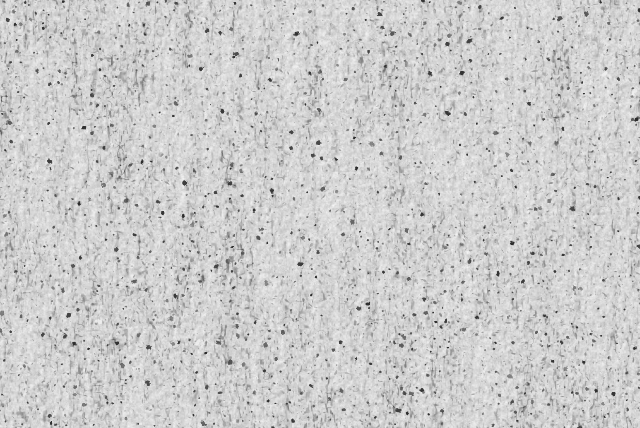
This texture is drawn by a Shadertoy shader. Its source:

```glsl
#define BASE_TONE 0.843
#define GRAIN_FREQ 250.0
#define GRAIN_AMOUNT 0.13
#define RELIEF_AMOUNT 0.06
#define STREAK_AMOUNT 0.075
#define SMEAR_AMOUNT 0.27
#define PIT_CELLS 46.0
#define PIT_DENSITY 0.36
#define SPECK_CELLS 92.0
#define SPECK_DENSITY 0.34
#define CHIP_CELLS 20.0
#define CHIP_DENSITY 0.07

float hash(vec2 p) {
    vec3 q = fract(p.xyx * vec3(0.1031, 0.1030, 0.0973));
    q += dot(q, q.yzx + 33.33);
    return fract((q.x + q.y) * q.z);
}

float noise(vec2 p) {
    vec2 i = floor(p), f = fract(p);
    f = f * f * (3.0 - 2.0 * f);
    return mix(mix(hash(i), hash(i + vec2(1, 0)), f.x),
               mix(hash(i + vec2(0, 1)), hash(i + vec2(1, 1)), f.x), f.y);
}

// Scattered, ragged spots: one candidate per cell, returns coverage
float spots(vec2 p, float cells, float density, vec2 radius, float stretch, float seed) {
    vec2 q = p * cells, home = floor(q);
    float edge = 0.6 / iResolution.y;
    float ragged = 0.6 + 0.8 * noise(p * 330.0 + seed);
    float cover = 0.0;
    for (int y = -1; y <= 1; y++)
    for (int x = -1; x <= 1; x++) {
        vec2 cell = home + vec2(x, y), key = cell + seed;
        if (hash(key) > density) continue;
        vec2 centre = cell + vec2(hash(key + 17.3), hash(key + 41.7));
        vec2 d = (q - centre) / cells;
        float angle = (hash(key + 63.1) - 0.5) * 3.0;
        d = mat2(cos(angle), -sin(angle), sin(angle), cos(angle)) * d;
        d.y /= 1.0 + stretch * hash(key + 87.9);
        float size = hash(key + 105.2);
        float r = mix(radius.x, radius.y, size * size * size) * ragged;
        float strength = mix(0.45, 1.0, hash(key + 133.6));
        cover = max(cover, strength * (1.0 - smoothstep(r - edge, r + edge, length(d))));
    }
    return cover;
}

// Thin broken scratches along the crest of a noise field
float scratches(vec2 p, float freq) {
    float crest = abs(noise(p * freq) - 0.5);
    float gaps = smoothstep(0.55, 0.8, noise(p * freq * 0.9 + 57.0));
    return (1.0 - smoothstep(0.0, 0.09, crest)) * gaps;
}

void mainImage(out vec4 fragColor, in vec2 fragCoord) {
    vec2 p = fragCoord / iResolution.y;
    vec2 warped = p + 0.007 * (vec2(noise(p * 34.0), noise(p * 34.0 + 50.0)) - 0.5);

    // Fine grain and shallow surface relief
    float grain = 0.6 * noise(p * GRAIN_FREQ) + 0.4 * noise(p * GRAIN_FREQ * 1.6 + 9.0) - 0.5;
    vec2 rough = warped * vec2(130.0, 105.0);
    float relief = noise(rough + vec2(-0.35, 0.35)) - noise(rough + vec2(0.35, -0.35));
    float tone = BASE_TONE + GRAIN_AMOUNT * grain + RELIEF_AMOUNT * relief;

    // Vertical streaks and faint cloudiness
    float streak = 0.5 * noise(warped * vec2(64.0, 6.0) + 13.0)
                 + 0.5 * noise(warped * vec2(135.0, 14.0) + 31.0);
    float cloud = noise(p * vec2(11.0, 5.0) + 71.0);
    tone -= STREAK_AMOUNT * (streak - 0.5) + 0.015 * (cloud - 0.5);

    // Grey smears, threads and scratches gathered along the streaks
    float worn = 0.2 + 0.8 * smoothstep(0.35, 0.8, 0.75 * streak + 0.25 * cloud);
    float smear = smoothstep(0.6, 0.95, noise(warped * vec2(215.0, 110.0) + 23.0));
    float thread = smoothstep(0.7, 1.0, noise(warped * vec2(240.0, 32.0) + 47.0));
    float scratch = scratches(warped + 3.7, 62.0);
    tone -= SMEAR_AMOUNT * worn * (smear + 0.5 * thread + 0.8 * scratch);

    // Small specks, dark pits and pale chips
    float crowd = 0.6 + 0.8 * cloud;
    float speck = spots(warped, SPECK_CELLS, SPECK_DENSITY * crowd, vec2(0.0008, 0.0024), 1.8, 211.0);
    float pit = spots(p, PIT_CELLS, PIT_DENSITY * crowd, vec2(0.0017, 0.0048), 0.5, 307.0);
    float chip = spots(p, CHIP_CELLS, CHIP_DENSITY, vec2(0.0020, 0.0055), 1.0, 401.0);
    tone = mix(tone, 0.95, 0.8 * chip);
    tone = mix(tone, 0.46, 0.75 * speck);
    tone = mix(tone, 0.17, pit);

    fragColor = vec4(vec3(clamp(tone, 0.0, 1.0)), 1.0);
}
```
